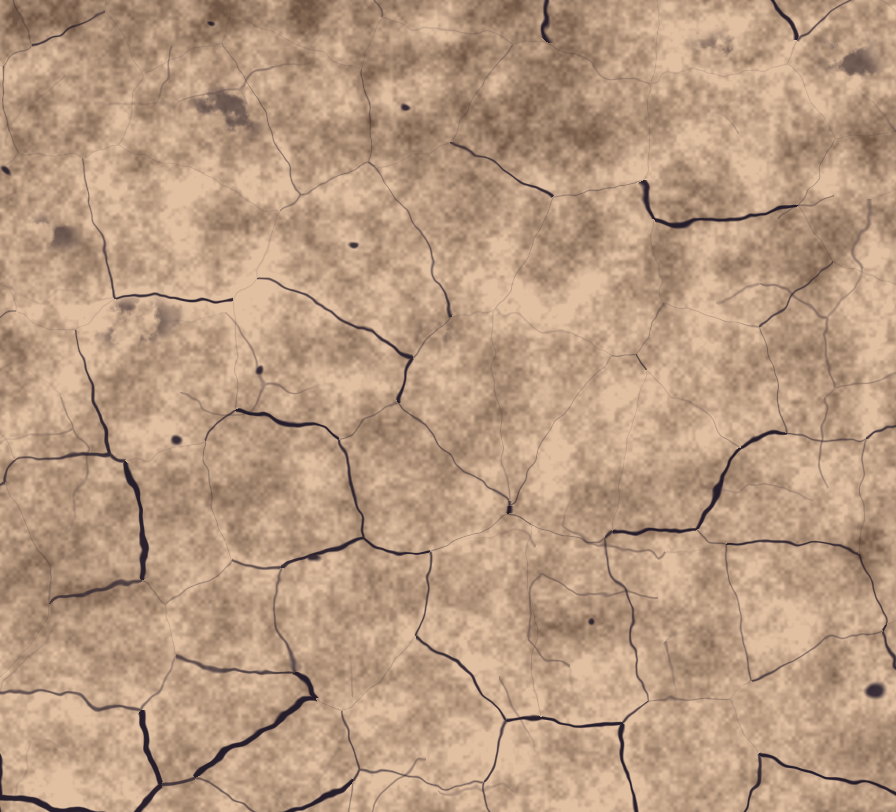
A Shadertoy shader for this texture:

```glsl
float hash(vec2 p) {
    vec3 q = fract(p.xyx * 0.1031);
    q += dot(q, q.yzx + 33.33);
    return fract((q.x + q.y) * q.z);
}

vec2 hash2(vec2 p) { return vec2(hash(p), hash(p + 57.3)); }

float noise(vec2 p) {
    vec2 i = floor(p), f = fract(p);
    f = f * f * (3.0 - 2.0 * f);
    return mix(mix(hash(i), hash(i + vec2(1, 0)), f.x),
               mix(hash(i + vec2(0, 1)), hash(i + vec2(1, 1)), f.x), f.y);
}

float fbm(vec2 p) {
    float sum = 0.0, amp = 0.5;
    for (int i = 0; i < 5; i++) {
        sum += amp * noise(p);
        p = mat2(1.6, 1.2, -1.2, 1.6) * p + 17.0;
        amp *= 0.5;
    }
    return sum;
}

// Voronoi borders: x = distance to nearest border, y = random key of that border
vec2 cellBorder(vec2 p) {
    vec2 cell = floor(p), f = fract(p), nearest = vec2(0), nearestId = cell;
    float best = 9.0;
    for (int y = -1; y <= 1; y++)
    for (int x = -1; x <= 1; x++) {
        vec2 g = vec2(x, y);
        vec2 r = g + 0.08 + 0.84 * hash2(cell + g) - f;
        if (dot(r, r) < best) {
            best = dot(r, r);
            nearest = r;
            nearestId = cell + g;
        }
    }
    vec2 border = vec2(9.0, 0.0);
    for (int y = -2; y <= 2; y++)
    for (int x = -2; x <= 2; x++) {
        vec2 id = nearestId + vec2(x, y);
        if (x == 0 && y == 0) continue;
        vec2 r = id - cell + 0.08 + 0.84 * hash2(id) - f;
        float d = dot(0.5 * (nearest + r), normalize(r - nearest));
        if (d < border.x) border = vec2(d, hash(id + nearestId + 0.37));
    }
    return border;
}

void mainImage(out vec4 fragColor, in vec2 fragCoord) {
    vec2 p = fragCoord / iResolution.y;
    float soft = max(1.0 / iResolution.y, 0.0014);
    float rough = smoothstep(0.2, 0.9, p.y + 0.5 * (noise(p * 3.0 + 5.0) - 0.5));

    // Mottled earth, low relief and grit
    float relief = fbm(p * 20.0 + vec2(0.35, -0.35)) - fbm(p * 20.0 - vec2(0.35, -0.35));
    float tone = 3.2 * (fbm(p * 3.0 + 2.0) - 0.48)
               + mix(2.6, 3.8, rough) * (fbm(p * 13.0) - 0.48)
               + mix(2.5, 4.2, rough) * relief
               + 1.9 * (noise(p * 105.0) - 0.5)
               + 1.4 * (noise(p * 220.0 + 9.0) - 0.5);
    tone += 0.15 - 0.5 * smoothstep(0.5, 1.2, length(p - vec2(0.5, 0.45)) + 0.2 * p.x);

    // Main cracks: bolder toward the bottom, some borders almost closed
    vec2 warp = vec2(fbm(p * 7.0 + 3.0), fbm(p * 7.0 + 41.0)) - 0.48;
    vec2 kink = vec2(noise(p * 55.0), noise(p * 55.0 + 23.0)) - 0.5;
    vec2 q = p + 0.075 * warp + 0.005 * kink;
    vec2 border = cellBorder(q * 6.3 + 11.0);
    float d = border.x / 6.3;
    float strength = smoothstep(0.15, 1.0, border.y + 0.6 * (0.5 - p.y)
                                + 0.6 * (noise(p * 4.0 + 8.0) - 0.5));
    float width = mix(0.0003, 0.0021, strength * strength) * (0.7 + 0.6 * noise(p * 30.0));
    width += 0.0016 * strength * smoothstep(0.45, 0.1, length(p - vec2(0.12, 0.15)));
    float crack = (1.0 - smoothstep(width - soft, width + soft, d)) * mix(0.2, 1.0, strength);
    tone -= 0.7 * strength * exp(-d / 0.006);
    tone += 1.3 * smoothstep(0.016, 0.003, d) * smoothstep(0.6, 0.85, noise(p * 9.0 + 31.0));

    // Faint hairlines in patches
    vec2 hair = cellBorder((p + 0.1 * warp + 0.006 * kink) * 9.5 + 70.0);
    float hairline = 1.0 - smoothstep(0.0, 2.0 * soft, hair.x / 9.5);
    hairline *= smoothstep(0.45, 0.8, hair.y) * smoothstep(0.35, 0.65, noise(p * 4.0 + 60.0));

    // Crumbled stains in the rough upper ground, then small pits
    float stain = 0.0, pit = 0.0;
    for (int i = 0; i < 6; i++) {
        vec2 c = vec2(1.1, 0.45) * hash2(vec2(i, 3.7)) + vec2(0.0, 0.53);
        vec2 r = (p - c + 0.09 * warp) * vec2(0.75, 1.2);
        float size = 0.025 + 0.035 * hash(vec2(i, 8.1));
        float crumbs = smoothstep(0.42, 0.62, fbm(p * 38.0 + float(i)));
        stain = max(stain, smoothstep(size, 0.3 * size, length(r)) * crumbs);
    }
    for (int i = 0; i < 9; i++) {
        vec2 c = vec2(1.1, 1.0) * hash2(vec2(i, 21.4));
        float size = 0.004 + 0.009 * pow(hash(vec2(i, 14.9)), 2.0);
        float r = length(p - c + 0.05 * warp + 0.008 * kink);
        pit = max(pit, smoothstep(size + soft, 0.4 * size, r));
        tone += 0.8 * smoothstep(2.0 * size, size, length(p - c + vec2(-size, size)));
    }

    // Colour
    vec3 shadow = vec3(0.39, 0.31, 0.30), gap = vec3(0.12, 0.09, 0.15);
    vec3 color = vec3(0.71, 0.59, 0.49) + clamp(tone, -3.0, 1.9) * vec3(0.09, 0.084, 0.074);
    color = mix(color, shadow, 0.55 * hairline);
    color = mix(color, shadow * 0.85, 0.75 * stain);
    color = mix(color, gap, max(0.85 * pit, 0.95 * crack));
    fragColor = vec4(color, 1.0);
}
```
